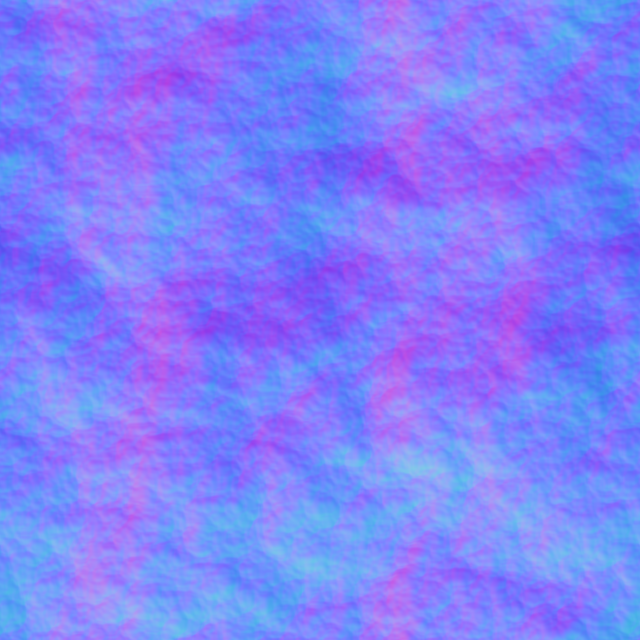
Give the GLSL for this texture map, as a three.js fragment shader.

```glsl
varying vec2 vUv;

const float TAU = 6.2831853;
const int OCTAVES = 6;

vec2 hash2(vec3 p) {
  vec3 q = fract(p * vec3(0.1031, 0.1030, 0.0973));
  q += dot(q, q.yzx + 33.33);
  return fract((q.xx + q.yz) * q.zy);
}

// Whole cell index from 0 to period - 1, safe against rounding
vec2 wrapCell(vec2 cell, float period) {
  return floor(mod(cell + 0.5, period));
}

// Unit gradient of a lattice cell
vec2 latticeGradient(vec2 cell, float period, float seed) {
  vec2 h = hash2(vec3(wrapCell(cell, period), seed)) * 2.0 - 1.0;
  return h / max(length(h), 0.001);
}

// Analytic slope of tiling gradient noise
vec2 noiseSlope(vec2 p, float period, float seed) {
  vec2 cell = floor(p);
  vec2 f = p - cell;
  vec2 u = f * f * f * (f * (f * 6.0 - 15.0) + 10.0);
  vec2 du = 30.0 * f * f * (f - 1.0) * (f - 1.0);

  vec2 ga = latticeGradient(cell, period, seed);
  vec2 gb = latticeGradient(cell + vec2(1.0, 0.0), period, seed);
  vec2 gc = latticeGradient(cell + vec2(0.0, 1.0), period, seed);
  vec2 gd = latticeGradient(cell + vec2(1.0, 1.0), period, seed);

  float a = dot(ga, f);
  float b = dot(gb, f - vec2(1.0, 0.0));
  float c = dot(gc, f - vec2(0.0, 1.0));
  float d = dot(gd, f - vec2(1.0, 1.0));

  vec2 blended = mix(mix(ga, gb, u.x), mix(gc, gd, u.x), u.y);
  return blended + du * (u.yx * (a - b - c + d) + vec2(b, c) - a);
}

// Wide swells: wavering upright bands across, one wave up the tile
vec2 broadSlope(vec2 uv, vec2 strength) {
  float sway = 0.12 * sin(TAU * uv.y);
  float across = cos(TAU * (2.0 * uv.x - 1.32 + sway));
  float upward = -sin(TAU * (uv.y - 0.42));
  return strength * vec2(across, upward);
}

// Octaves of slope, each bent slightly by the ones below it
vec2 roughSlope(vec2 uv, vec2 slope, mat2 strength, float gain, float bend) {
  float period = 3.0;
  for (int i = 0; i < OCTAVES; i++) {
    float seed = float(i) * 17.0 + 5.0;
    vec2 shift = hash2(vec3(seed, 3.0, 11.0));
    vec2 p = (uv + bend * slope + shift) * period;
    slope += strength * noiseSlope(p, period, seed);
    strength *= gain;
    period *= 2.0;
  }
  return slope;
}

void main() {
  // The off-diagonal terms lean the grain along the rising diagonal
  mat2 grain = mat2(0.155, -0.035, -0.035, 0.155);
  vec2 swell = broadSlope(vUv, vec2(0.15, 0.14));
  vec2 slope = roughSlope(vUv, swell, grain, 0.86, 0.014);

  // Encode the surface normal as colour
  vec3 normal = normalize(vec3(slope, 1.0));
  gl_FragColor = vec4(normal * 0.5 + 0.5, 1.0);
}
```
